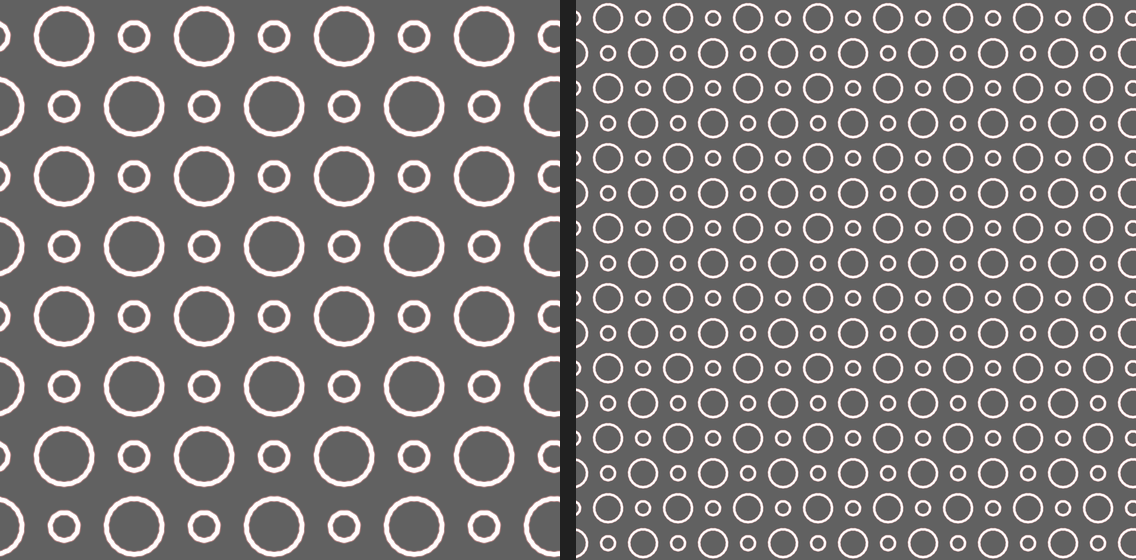
Left: one tile. Right: repeated 2 by 2.
Write a three.js fragment shader that draws this pattern.

```glsl
// Checkerboard of large and small white rings with reddish edges on grey.
#define CELLS 8.0
#define SHIFT vec2(0.4167, -0.0208)
#define LARGE_RADIUS 0.396
#define SMALL_RADIUS 0.197
#define CORE_HALF_WIDTH 0.027
#define EDGE_HALF_WIDTH 0.052
#define SCALLOP 0.003
#define LOBES_PER_RADIUS 60.0
#define GROUND vec3(0.38, 0.38, 0.38)
#define LINE vec3(1.0, 0.99, 0.99)

varying vec2 vUv;

// Distance to the centre line of a ring, with a faintly scalloped outline
float ringDistance(vec2 p, float radius) {
  float lobes = floor(radius * LOBES_PER_RADIUS);
  float ripple = SCALLOP * sin(lobes * atan(p.y, p.x));
  return abs(length(p) - radius - ripple);
}

void main() {
  // Cell grid, shifted so that rings wrap across the canvas edges
  vec2 grid = vUv * CELLS - SHIFT;
  vec2 cell = floor(grid);
  vec2 local = grid - cell - 0.5;

  // Alternate the two ring sizes
  float isLarge = mod(cell.x + cell.y, 2.0);
  float radius = mix(SMALL_RADIUS, LARGE_RADIUS, isLarge);

  // Soft edge; red rises ahead of green and blue to tint the rim
  float d = ringDistance(local, radius);
  float cover = clamp((EDGE_HALF_WIDTH - d) / (EDGE_HALF_WIDTH - CORE_HALF_WIDTH), 0.0, 1.0);
  vec3 tintedCover = vec3(cover, cover * cover, cover * cover);

  gl_FragColor = vec4(mix(GROUND, LINE, tintedCover), 1.0);
}
```
